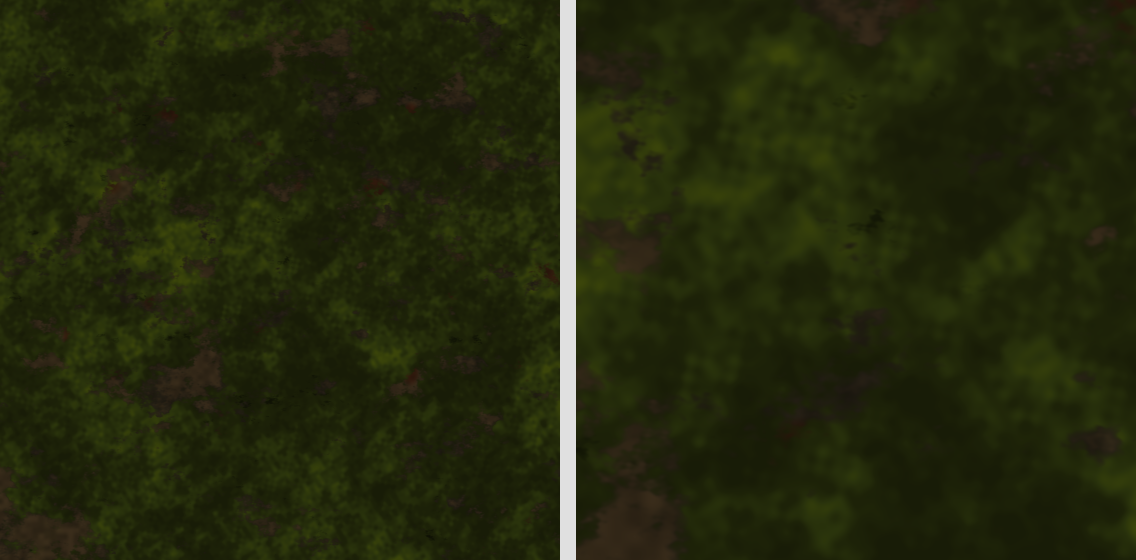
Left, the full canvas; right, a detail of the centre.
Write a WebGL 1 fragment shader that draws this texture.

```glsl
precision highp float;

uniform vec2 u_resolution;

#define GRASS_SCALE 7.0
#define GRASS_GAIN 0.95
#define GRASS_CONTRAST 11.0
#define BLADE_STRENGTH 1.9
#define LITTER_SCALE 17.0
#define LITTER_LEVEL 0.59
#define LITTER_SOFTNESS 0.15
#define LITTER_OPACITY 0.88
#define CORNER_RADIUS 0.27
#define CRACK_STRENGTH 0.45

const vec3 SHADE = vec3(0.094, 0.108, 0.027);
const vec3 DARK_MOSS = vec3(0.112, 0.132, 0.031);
const vec3 LIGHT_MOSS = vec3(0.162, 0.199, 0.046);
const vec3 BRIGHT_MOSS = vec3(0.230, 0.270, 0.038);
const vec3 HUMUS = vec3(0.122, 0.100, 0.074);
const vec3 SOIL = vec3(0.205, 0.153, 0.098);
const vec3 RUST = vec3(0.190, 0.065, 0.030);

float hash(vec2 cell) {
  vec3 q = fract(cell.xyx * vec3(0.1031, 0.1030, 0.0973));
  q += dot(q, q.yzx + 33.33);
  return fract((q.x + q.y) * q.z);
}

float noise(vec2 p) {
  vec2 cell = floor(p);
  vec2 f = fract(p);
  f = f * f * (3.0 - 2.0 * f);
  float low = mix(hash(cell), hash(cell + vec2(1.0, 0.0)), f.x);
  float high = mix(hash(cell + vec2(0.0, 1.0)), hash(cell + vec2(1.0)), f.x);
  return mix(low, high, f.y);
}

// Layered noise, normalised to 0..1; each layer is turned to hide the grid.
float fbm(vec2 p, float gain) {
  float sum = 0.0;
  float total = 0.0;
  float weight = 1.0;
  for (int i = 0; i < 5; i++) {
    sum += weight * noise(p);
    total += weight;
    weight *= gain;
    p = mat2(1.68, 1.26, -1.26, 1.68) * p + vec2(17.3, 41.7);
  }
  return sum / total;
}

// Short blades leaning up to the right, present only in some tufts.
float blades(vec2 uv) {
  vec2 along = vec2(0.64, 0.77);
  vec2 q = vec2(dot(uv, along), dot(uv, vec2(along.y, -along.x)));
  float streak = noise(q * vec2(20.0, 66.0) + 70.0) - 0.5;
  return streak * smoothstep(0.3, 0.7, noise(uv * 9.0 + 25.0));
}

vec3 mossColor(float tone) {
  vec3 color = mix(SHADE, DARK_MOSS, smoothstep(-2.6, -0.7, tone));
  color = mix(color, LIGHT_MOSS, clamp((tone + 0.7) / 1.9, 0.0, 1.0));
  return mix(color, BRIGHT_MOSS, clamp((tone - 1.2) / 1.9, 0.0, 1.0));
}

void main() {
  vec2 uv = gl_FragCoord.xy / min(u_resolution.x, u_resolution.y);

  // Moss cover
  float tone = (fbm(uv * GRASS_SCALE + 3.0, GRASS_GAIN) - 0.5) * GRASS_CONTRAST;
  tone += blades(uv) * BLADE_STRENGTH;
  vec3 color = mossColor(tone);

  // Small dark gaps, mostly level
  float gap = fbm(uv * vec2(16.0, 28.0) + 90.0, 0.7);
  color *= 1.0 - CRACK_STRENGTH * smoothstep(0.70, 0.86, gap);

  // Litter in the hollows and bare soil towards the lower left corner
  float corner = 1.0 - smoothstep(0.0, CORNER_RADIUS, length(uv * vec2(1.0, 1.15)));
  float litter = fbm(uv * LITTER_SCALE * vec2(0.8, 1.15) + 50.0, 0.7);
  litter += 0.12 * (noise(uv * 7.0 + 210.0) - 0.5);
  litter += 0.28 * corner - 0.012 * tone;
  float cover = smoothstep(LITTER_LEVEL, LITTER_LEVEL + LITTER_SOFTNESS, litter);
  float bare = 0.7 * noise(uv * 14.0 + 12.0) + 3.0 * (litter - LITTER_LEVEL - 0.08);
  vec3 ground = mix(HUMUS, SOIL, smoothstep(0.2, 0.9, bare));
  float rust = smoothstep(0.80, 0.92, noise(uv * 15.0 + 130.0));
  ground = mix(ground, RUST, 0.7 * rust * (1.0 - corner));
  ground *= 0.82 + 0.36 * noise(uv * 95.0);
  color = mix(color, ground, cover * LITTER_OPACITY);

  gl_FragColor = vec4(color, 1.0);
}
```
